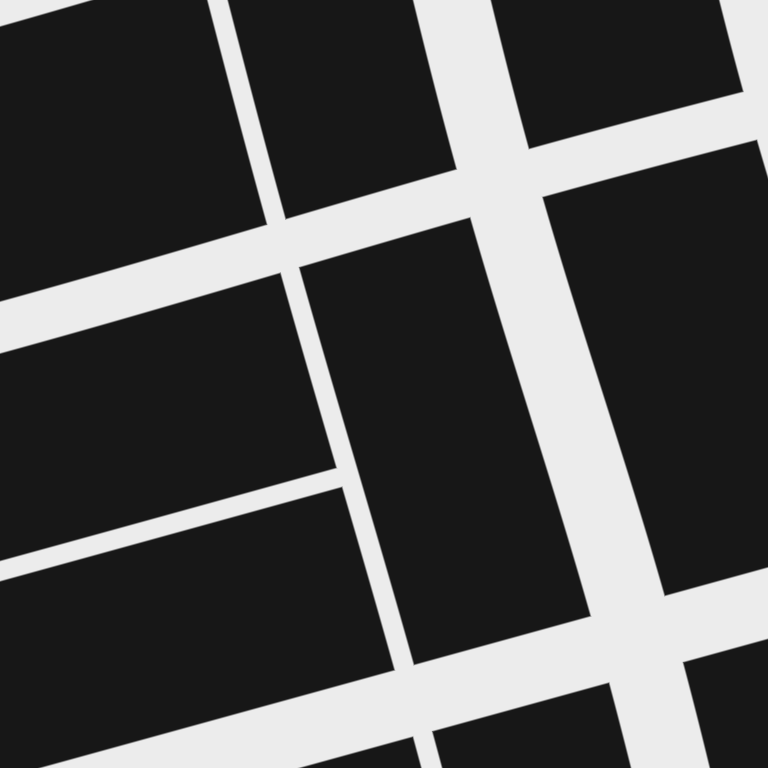
Give the GLSL for this pattern, as a three.js fragment shader.

```glsl
varying vec2 vUv;

const vec3 BLOCK_COLOR = vec3(0.09);
const vec3 ROAD_COLOR = vec3(0.925);
const float GRID_ANGLE = 0.26878;
const float EDGE_SOFTNESS = 0.0016;

// Road centres and half widths, measured across the rotated grid
const vec3 AVENUE_CENTER = vec3(0.539, 0.8366, 1.208);
const vec3 AVENUE_HALF = vec3(0.0129, 0.0495, 0.0326);
const vec3 STREET_CENTER = vec3(-0.0586, 0.5573, 0.9674);
const vec3 STREET_HALF = vec3(0.0449, 0.0326, 0.0326);
const float ALLEY_CENTER = 0.2474;
const float ALLEY_HALF = 0.0129;

// Gentle bends that keep the roads from being ruler straight
const float AVENUE_BEND = 0.0085;
const float AVENUE_BEND_FREQ = 4.83;
const float AVENUE_BEND_START = -0.0586;
const float STREET_BEND = 0.0044;
const float STREET_BEND_FREQ = 4.16;
const float STREET_BEND_START = 0.152;

vec2 toGrid(vec2 p) {
  float c = cos(GRID_ANGLE);
  float s = sin(GRID_ANGLE);
  return vec2(c * p.x + s * p.y, c * p.y - s * p.x);
}

vec2 bendGrid(vec2 g) {
  float avenueBend = AVENUE_BEND * smoothstep(0.2, 1.0, g.x)
    * cos(AVENUE_BEND_FREQ * (g.y - AVENUE_BEND_START));
  float streetBend = -STREET_BEND * smoothstep(0.2, 0.5, g.y)
    * cos(STREET_BEND_FREQ * (g.x - STREET_BEND_START));
  return g - vec2(avenueBend, streetBend);
}

// Signed distance to the nearest of three parallel roads
float roadDistance(float position, vec3 center, vec3 halfWidth) {
  vec3 d = abs(vec3(position) - center) - halfWidth;
  return min(d.x, min(d.y, d.z));
}

void main() {
  vec2 g = bendGrid(toGrid(vUv));

  float avenues = roadDistance(g.x, AVENUE_CENTER, AVENUE_HALF);
  float streets = roadDistance(g.y, STREET_CENTER, STREET_HALF);

  // The alley ends in a T junction at the narrow avenue
  float alley = max(abs(g.y - ALLEY_CENTER) - ALLEY_HALF, g.x - AVENUE_CENTER.x);

  float road = min(min(avenues, streets), alley);
  float blockMask = smoothstep(-EDGE_SOFTNESS, EDGE_SOFTNESS, road);
  gl_FragColor = vec4(mix(ROAD_COLOR, BLOCK_COLOR, blockMask), 1.0);
}
```
